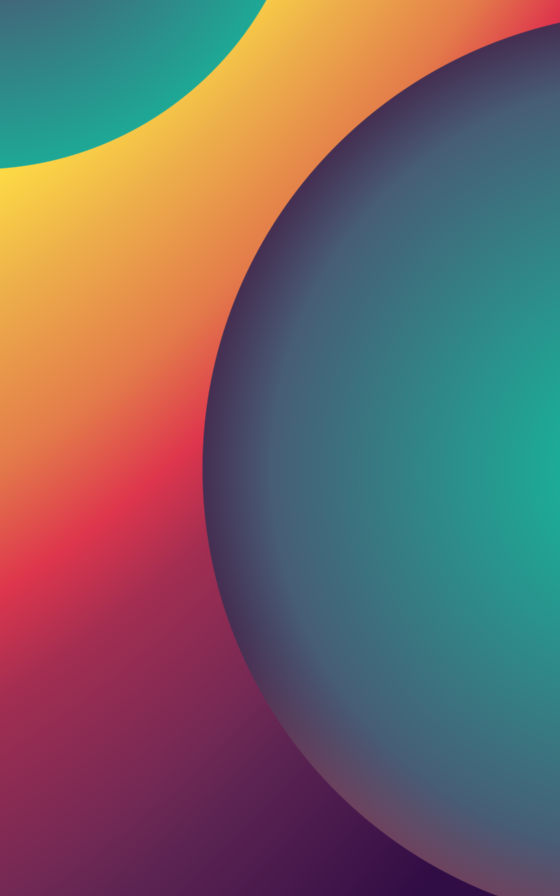
Give the GLSL for this background, as a Shadertoy shader.

```glsl
#define BIG_CENTER vec2(0.736, 0.477)
#define BIG_RADIUS 0.510
#define SMALL_CENTER vec2(-0.026, 1.182)
#define SMALL_RADIUS 0.371
#define BAND_TILT 0.616
#define BAND_BEND 0.673

const vec3 TEAL  = vec3(0.10, 0.69, 0.60);
const vec3 SLATE = vec3(0.28, 0.36, 0.46);
const vec3 PLUM  = vec3(0.27, 0.18, 0.32);
const vec3 MAUVE = vec3(0.43, 0.26, 0.37);

// Linear progress of t from a to b, clamped to 0..1
float ramp(float a, float b, float t) {
    return clamp((t - a) / (b - a), 0.0, 1.0);
}

// Diagonal sunset bands; each stop is a colour and its position
vec3 sunset(vec2 p) {
    const vec4 stops[8] = vec4[8](
        vec4(0.99, 0.85, 0.27, 0.195),
        vec4(0.93, 0.69, 0.29, 0.325),
        vec4(0.89, 0.48, 0.29, 0.520),
        vec4(0.87, 0.21, 0.30, 0.660),
        vec4(0.64, 0.18, 0.32, 0.780),
        vec4(0.45, 0.16, 0.33, 1.000),
        vec4(0.36, 0.14, 0.32, 1.100),
        vec4(0.19, 0.05, 0.27, 1.430));
    float t = 1.0 - p.y + p.x * (BAND_TILT + BAND_BEND * p.x);
    vec3 color = stops[0].rgb;
    for (int i = 1; i < 8; i++) {
        color = mix(color, stops[i].rgb, ramp(stops[i - 1].w, stops[i].w, t));
    }
    return color;
}

// Large disc: teal core, slate body, dark rim warming toward the base
vec3 bigDisc(vec2 p, float d) {
    vec3 rim = mix(PLUM, MAUVE, smoothstep(0.32, 0.08, p.y));
    vec3 color = mix(TEAL, SLATE, ramp(0.18, 0.86, d));
    return mix(color, rim, ramp(0.85, 1.0, d));
}

// Small disc: slate core brightening to a teal edge
vec3 smallDisc(float d) {
    return mix(SLATE, TEAL, ramp(0.40, 1.06, d));
}

// Antialiased coverage of a disc from its signed distance
float coverage(float signedDistance) {
    float pixel = 1.0 / iResolution.y;
    return smoothstep(pixel, -pixel, signedDistance);
}

void mainImage(out vec4 fragColor, in vec2 fragCoord) {
    // Canvas height is one unit
    vec2 p = fragCoord / iResolution.y;
    float bigDist = length(p - BIG_CENTER);
    float smallDist = length(p - SMALL_CENTER);

    // Layers from back to front
    vec3 color = sunset(p);
    color = mix(color, smallDisc(smallDist / SMALL_RADIUS), coverage(smallDist - SMALL_RADIUS));
    color = mix(color, bigDisc(p, bigDist / BIG_RADIUS), coverage(bigDist - BIG_RADIUS));
    fragColor = vec4(color, 1.0);
}
```
